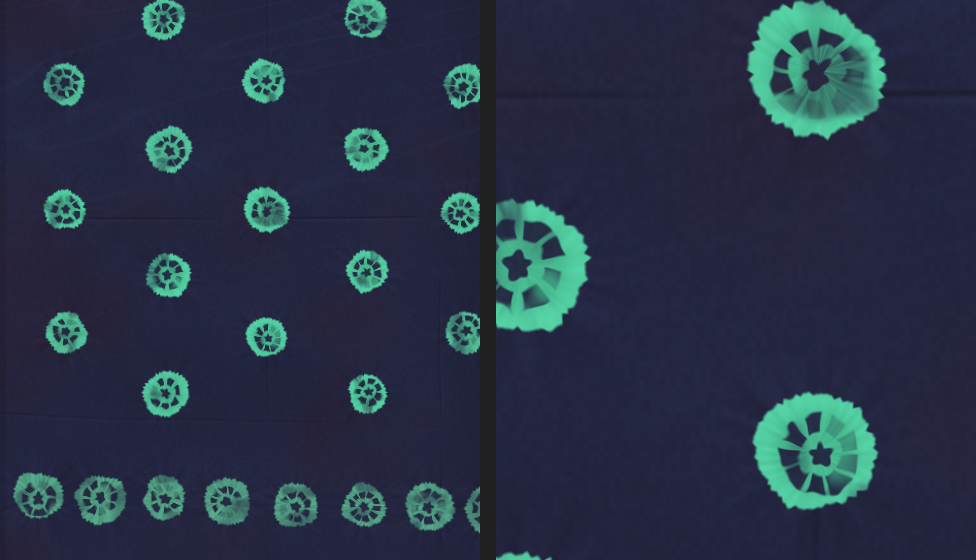
Left, the full canvas; right, a detail of the centre.
Give the GLSL for this pattern, as a WebGL 1 fragment shader.

```glsl
precision highp float;

uniform vec2 u_resolution;

#define INK vec3(0.137, 0.146, 0.248)
#define BRIGHT vec3(0.34, 0.84, 0.66)
#define MID vec3(0.26, 0.70, 0.54)
#define DULL vec3(0.32, 0.60, 0.50)
#define FIELD_ORIGIN vec2(0.121, 0.031)
#define FIELD_PITCH vec2(0.1764, 0.1211)
#define ROW_SHRINK 0.0016
#define FIELD_RADIUS 0.0365
#define BORDER_ORIGIN vec2(0.069, 0.888)
#define BORDER_PITCH vec2(0.1152, 0.0026)
#define BORDER_RADIUS 0.0425

float hash(vec2 p) {
  vec3 q = fract(vec3(p.xyx) * 0.1031);
  q += dot(q, q.yzx + 33.33);
  return fract((q.x + q.y) * q.z);
}

float noise(vec2 p) {
  vec2 i = floor(p);
  vec2 f = fract(p);
  f = f * f * (3.0 - 2.0 * f);
  return mix(mix(hash(i), hash(i + vec2(1.0, 0.0)), f.x),
             mix(hash(i + vec2(0.0, 1.0)), hash(i + vec2(1.0, 1.0)), f.x), f.y);
}

float fbm(vec2 p) {
  float sum = 0.0;
  float gain = 0.5;
  for (int i = 0; i < 4; i++) {
    sum += gain * noise(p);
    p = p * 2.03 + 17.1;
    gain *= 0.5;
  }
  return sum;
}

// A thin fold: dark valley beside a faint lit ridge, broken along its length.
float crease(float across, float along, float seed) {
  float d = across + 0.008 * (noise(vec2(along * 5.0, seed)) - 0.5);
  float strength = smoothstep(0.25, 0.7, noise(vec2(along * 9.0, seed + 7.0)));
  float ridge = exp(-pow((d - 0.004) / 0.003, 2.0));
  float valley = exp(-pow(d / 0.002, 2.0));
  return strength * (0.10 * ridge - 0.22 * valley);
}

vec3 dyedCloth(vec2 p) {
  float shade = 1.0 + 0.16 * (fbm(p * 7.0) - 0.47);
  shade += 0.09 * (noise(p * vec2(330.0, 260.0)) - 0.5);
  shade += crease(p.y - 0.388, p.x, 3.0);
  shade += 0.5 * crease(p.y - 0.738 - 0.03 * p.x, p.x, 11.0);
  shade += 0.4 * crease(p.x - 0.477, p.y, 19.0);
  shade += 0.6 * crease(p.x - 0.786, p.y, 23.0);

  // Slanted wrinkles, strongest towards the top.
  vec2 slant = vec2(p.x * 4.0 + p.y * 2.0, p.y * 22.0 + p.x * 5.0);
  float ridge = 1.0 - abs(2.0 * noise(slant) - 1.0);
  shade += 0.10 * pow(ridge, 14.0) * (1.0 - smoothstep(0.1, 0.7, p.y));

  // Darker selvedge on the left, shadow in the upper right corner.
  shade -= 0.10 * (1.0 - smoothstep(0.008, 0.014, p.x));
  shade -= 0.12 * smoothstep(0.74, 0.9, p.x) * (1.0 - 0.7 * p.y);
  vec3 tint = vec3(0.02, -0.008, -0.02) * smoothstep(0.5, 0.8, fbm(p * 5.0 + 40.0));
  return INK * shade + tint;
}

// One tie-dyed disc: frayed rim, broken dark ring, dark star in the middle.
vec3 tiedDisc(vec3 cloth, vec2 offset, float radius, float seed, float fade) {
  vec2 v = offset / radius;
  float r = length(v);
  if (r > 2.2) return cloth;
  float px = 1.0 / (u_resolution.y * radius);
  vec2 dir = v / max(r, 0.001);
  vec2 shift = vec2(seed * 3.7, seed * 1.9);

  // Puckered cloth radiating from the tie.
  float pucker = noise(dir * 9.0 + shift) - 0.5;
  cloth *= 1.0 + 0.16 * pucker * (1.0 - smoothstep(1.0, 2.2, r));

  float rim = 0.98 + 0.24 * (noise(dir * 1.6 + shift) - 0.5)
            + 0.12 * (noise(dir * 13.0 + shift) - 0.5);
  float disc = 1.0 - smoothstep(rim - 0.04 - px, rim + px, r);

  // Inner marks sit slightly off centre.
  vec2 c = v - 0.16 * (vec2(hash(shift), hash(shift + 5.0)) - 0.5);
  float angle = atan(c.y, c.x);
  float rr = length(c) + 0.14 * (noise(c * 5.0 + shift) - 0.5);
  float count = 7.0 + floor(4.0 * hash(shift + 9.0));
  float wave = cos(angle * count + seed + 2.5 * noise(c * 2.5 + shift));
  float dashes = smoothstep(-0.75, -0.2, wave + 0.9 * (noise(c * 3.0 + shift + 31.0) - 0.35));
  float halfWidth = 0.10 + 0.04 * hash(shift + 13.0);
  float ring = 1.0 - smoothstep(halfWidth - px, halfWidth + 0.03 + px, abs(rr - 0.54));
  float worn = smoothstep(0.2, 0.42, noise(c * 1.7 + shift + 50.0));
  float star = 0.19 + 0.04 * cos(angle * 5.0 + seed);
  float core = 1.0 - smoothstep(star - px, star + 0.03 + px, rr);
  float ink = max(ring * dashes * mix(0.25, 1.0, worn), core);

  // Radial streaks and patches where the dye has seeped.
  float streak = noise(dir * 11.0 + shift + r * 2.0);
  vec3 green = mix(MID, BRIGHT, smoothstep(0.5, 0.9, r) * 0.6 + 0.4 * streak);
  green = mix(green, DULL * (0.85 + 0.25 * streak), fade);
  float seep = smoothstep(0.5, 0.85, noise(v * 1.8 + shift + 70.0));
  green = mix(green, cloth, 0.4 * seep * (0.5 + streak));
  return mix(cloth, mix(green, cloth, 0.95 * ink), disc);
}

void main() {
  vec2 p = gl_FragCoord.xy / u_resolution.y;
  p.y = 1.0 - p.y;
  vec3 color = dyedCloth(p);

  // Staggered field: seven rows that close up slightly downwards.
  for (int row = 0; row < 7; row++) {
    for (int j = 0; j < 3; j++) {
      float y = float(row);
      float x = 2.0 * float(j) - 1.0 + mod(y, 2.0);
      float seed = 3.0 + x * 7.3 + y * 11.7;
      vec2 jitter = vec2(hash(vec2(seed, 1.0)), hash(vec2(seed, 2.0))) - 0.5;
      vec2 center = FIELD_ORIGIN + FIELD_PITCH * vec2(x, y) + 0.012 * jitter;
      center.y -= ROW_SHRINK * y * y;
      float radius = FIELD_RADIUS * (0.95 + 0.18 * hash(vec2(seed, 3.0)));
      color = tiedDisc(color, p - center, radius, seed + 20.0, 0.25 * hash(vec2(seed, 4.0)));
    }
  }

  // Border row: larger, closer and paler discs.
  for (int i = 0; i < 8; i++) {
    float x = float(i);
    float seed = 140.0 + x * 9.1;
    vec2 jitter = vec2(hash(vec2(seed, 1.0)), hash(vec2(seed, 2.0))) - 0.5;
    vec2 center = BORDER_ORIGIN + BORDER_PITCH * x + 0.018 * jitter;
    center.y = BORDER_ORIGIN.y + BORDER_PITCH.y * x + 0.018 * jitter.y;
    float radius = BORDER_RADIUS * (0.92 + 0.16 * hash(vec2(seed, 3.0)));
    color = tiedDisc(color, p - center, radius, seed, 0.85);
  }

  gl_FragColor = vec4(color, 1.0);
}
```
